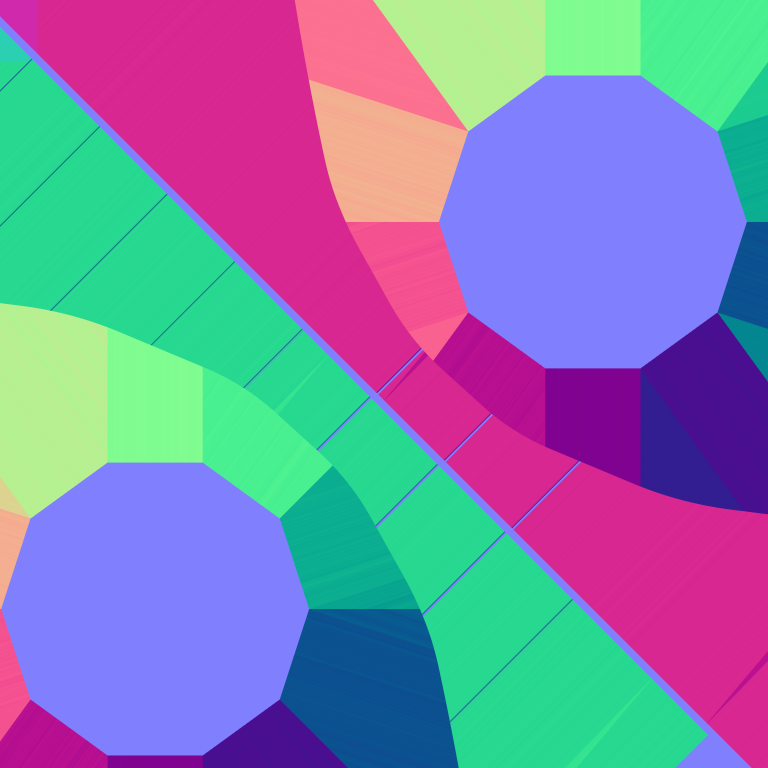
Write a WebGL 2 fragment shader that draws this texture map.

```glsl
#version 300 es
precision highp float;

uniform vec2 u_resolution;
out vec4 fragColor;

const vec3 FLAT = vec3(0.5, 0.5, 1.0);
const float SLOPE_BLUE = 0.565;
const vec2 UPPER_CENTER = vec2(0.772, 0.711);
const vec2 LOWER_CENTER = vec2(0.202, 0.207);
const float RADIUS = 0.2005;
const float LOWER_RIM_GROWTH = 0.0208;
const float RIM_ROUNDING = 0.018;
const float GROOVE_SUM = 0.972;
const float GROOVE_HALF = 0.0068;
const float SEAM_STEP = 0.1759;
const float SEAM_START = 0.2956;
const float FLANK_END = 1.879;
const float LOW_TILT = 0.38;
const float MID_TILT = 1.12;
const float STREAK = 0.13;

// Facets of the rim: direction in degrees, distance from the center
const vec2 RIM[6] = vec2[6](vec2(82.8, 0.349), vec2(67.3, 0.294), vec2(47.8, 0.274),
                            vec2(29.2, 0.2825), vec2(13.4, 0.3216), vec2(8.0, 0.345));

float pixel;

float mask(float d) { return clamp(0.5 - d / pixel, 0.0, 1.0); }
float cross2(vec2 a, vec2 b) { return a.x * b.y - a.y * b.x; }
vec2 polar(float degrees_) { return vec2(cos(radians(degrees_)), sin(radians(degrees_))); }

float slopeHash(float n) { return fract(sin(n * 127.1) * 43758.545) * 2.0 - 1.0; }

float gradientNoise(float x) {
    float i = floor(x), f = x - i;
    float w = f * f * f * (f * (f * 6.0 - 15.0) + 10.0);
    return mix(slopeHash(i) * f, slopeHash(i + 1.0) * (f - 1.0), w);
}

float streaks(float x) {
    return gradientNoise(x * 75.0) + 0.7 * gradientNoise(x * 260.0 + 31.0);
}

// Colour of a slope facing the given elevation, mirrored by side
vec3 slopeColor(float elevation, vec2 side) {
    vec2 facing = vec2(-cos(elevation), sin(elevation)) * side;
    return vec3(0.5 + 0.49 * facing, SLOPE_BLUE);
}

float smoothMax(float a, float b, float k) {
    float h = max(k - abs(a - b), 0.0) / k;
    return max(a, b) + h * h * k * 0.25;
}

float rimDistance(vec2 q, float growth) {
    float d = -1.0;
    for (int i = 0; i < 6; i++)
        d = smoothMax(d, dot(q, polar(RIM[i].x)) - RIM[i].y - growth, RIM_ROUNDING);
    return d;
}

float decagonDistance(vec2 a) {
    float d = max(dot(a, polar(18.0)), dot(a, polar(54.0)));
    return max(d, a.y) - RADIUS * cos(radians(18.0));
}

// Sloped facets fanning out of each decagon
vec3 bevel(vec2 q, bool upper) {
    vec2 a = abs(q), side = clamp(q / pixel * 2.0, -1.0, 1.0);
    vec2 v1 = RADIUS * polar(36.0), v2 = RADIUS * polar(72.0);
    bool right = q.x > 0.0, top = q.y > 0.0;
    float seed = dot(sign(q), vec2(3.0, 7.0)) + (upper ? 20.0 : 0.0);

    float lowNoise = STREAK * streaks(dot(a, polar(108.0)) + seed);
    float midNoise = STREAK * streaks(dot(a, polar(144.0)) + seed);
    vec3 low = slopeColor(LOW_TILT + lowNoise, side);
    vec3 mid = slopeColor(MID_TILT + midNoise, side);
    vec3 cap = slopeColor(radians(90.0) + 0.2 * STREAK * streaks(q.x), side);

    // Corner fills between neighbouring facets
    float gap = top ? 0.73 : LOW_TILT;
    if (upper) gap = top ? (right ? 0.65 : -0.12) : (right ? -0.05 : 0.24);
    if (upper || !right)
        low = mix(low, slopeColor(gap + 0.2 * lowNoise, side), mask(-cross2(polar(18.0), a - v1)));
    if (!upper && right) {
        float spur = cross2(polar(18.0), a - vec2(RADIUS, 0.0));
        low = mix(low, slopeColor(0.3 + lowNoise, side), mask(spur));
    }
    if (upper && right && !top)
        mid = mix(mid, slopeColor(0.9 + 0.2 * midNoise, side), mask(-cross2(polar(54.0), a - v2)));

    float split = !upper && right ? 45.0 : 54.0;
    vec3 color = mix(low, mid, mask(-cross2(polar(split), a - v1)));
    color = mix(color, cap, mask(a.x - v2.x));
    return mix(color, FLAT, mask(decagonDistance(a)));
}

// Long slopes beside the groove, with seams and tapered scratches
vec3 flank(vec2 p, float along, float depth, bool upper) {
    vec2 side = upper ? vec2(-1.0) : vec2(1.0);
    float elevation = radians(45.0) + 0.03 * streaks(along) + 0.035 * gradientNoise(along * 230.0);
    for (int i = 0; i < 2; i++) {
        float apex = upper ? 1.022 + 0.841 * float(i) : 0.889 + 0.843 * float(i);
        float lean = upper ? -0.05 : 0.05;
        float wedge = abs(along - apex - lean * depth) - 0.035 * depth;
        elevation += (upper ? 0.3 : 0.14) * mask(wedge * 0.707);
    }
    vec3 color = slopeColor(elevation, side);
    if (upper) color = mix(color, vec3(0.82, 0.16, 0.67), mask(p.x - 0.0495));
    else color = mix(color, vec3(0.17, 0.81, 0.7), mask(0.9206 - p.y));

    float shifted = along - SEAM_START - (upper ? 0.004 : 0.0);
    float seam = (fract(shifted / SEAM_STEP + 0.5) - 0.5) * SEAM_STEP * 0.707;
    float present = upper ? step(0.95, along) * step(along, 1.45) : step(along, 1.6);
    float strong = smoothstep(0.42, 0.2, abs(along - 1.17));
    color = mix(color, FLAT, present * strong * mask(abs(seam - 0.001) - 0.0012));
    return mix(color, color * vec3(0.45, 0.4, 0.95), 0.8 * present * mask(abs(seam + 0.0008) - 0.0007));
}

void main() {
    vec2 p = gl_FragCoord.xy / u_resolution;
    pixel = 1.0 / min(u_resolution.x, u_resolution.y);
    float across = p.x + p.y - GROOVE_SUM;
    float along = p.x + 1.0 - p.y;
    bool upper = across > 0.0;

    vec2 q = p - (upper ? UPPER_CENTER : LOWER_CENTER);
    float rim = rimDistance(upper ? -q : q, upper ? 0.0 : LOWER_RIM_GROWTH);
    vec3 color = mix(flank(p, along, abs(across), upper), bevel(q, upper), mask(rim));

    // Flat groove and the open end of the lower flank
    color = mix(color, FLAT, mask((abs(across) - GROOVE_HALF) * 0.707));
    if (!upper) color = mix(color, FLAT, mask((FLANK_END - along) * 0.707));
    fragColor = vec4(color, 1.0);
}
```
